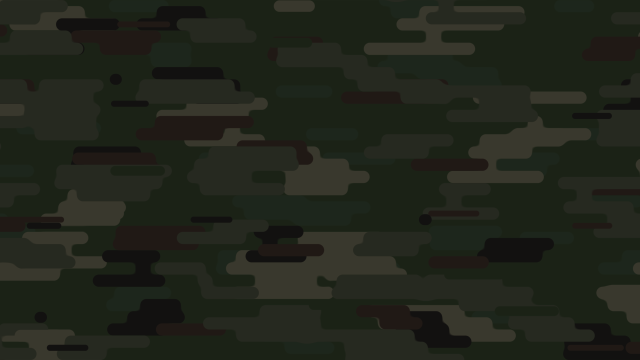
Give the GLSL for this pattern, as a WebGL 1 fragment shader.

```glsl
precision highp float;
// Dark woodland camouflage built from stacked horizontal rounded bars.

uniform vec2 u_resolution;

#define ROWS 29.5         // bar heights per canvas height
#define FILLET 0.65       // rounding of inner corners, in rows
#define NECK_CHANCE 0.35  // share of inner bars shrunk to a short neck
#define EDGE 0.7          // edge softness, in pixels

const vec3 BASE_GREEN = vec3(0.106, 0.135, 0.088);
const vec3 SOFT_GREEN = vec3(0.114, 0.149, 0.108);
const vec3 GREY_GREEN = vec3(0.150, 0.160, 0.125);
const vec3 KHAKI      = vec3(0.225, 0.220, 0.176);
const vec3 BROWN      = vec3(0.125, 0.098, 0.083);
const vec3 BLACK      = vec3(0.070, 0.066, 0.062);

float hash(vec2 p) {
  return fract(sin(dot(p, vec2(127.1, 311.7))) * 43758.5453);
}

float smoothUnion(float a, float b) {
  float h = max(FILLET - abs(a - b), 0.0);
  return min(a, b) - h * h / (4.0 * FILLET);
}

// Distance to a horizontal capsule centred on the origin.
float bar(vec2 p, float halfLength, float radius) {
  return length(vec2(max(abs(p.x) - halfLength, 0.0), p.y)) - radius;
}

// One blob: up to four bars stacked row by row, each shifted sideways.
float stack(vec2 p, vec2 id, float count, float maxHalf, float radius) {
  float bars = max(1.0, count - floor(hash(id + 3.3) * 2.0));
  float d = 100.0;
  p.y += 0.5 * floor(bars);
  for (int i = 0; i < 4; i++) {
    float n = float(i);
    if (n >= bars) break;
    vec2 key = id + vec2(n * 7.3, n * 3.1);
    float halfLength = maxHalf * mix(0.35, 1.0, hash(key + 11.7));
    bool inner = n > 0.5 && n < bars - 1.5;
    if (inner && hash(key + 23.9) < NECK_CHANCE) halfLength = 0.1;
    d = smoothUnion(d, bar(p, halfLength, radius));
    p.x += (hash(key + 5.1) - 0.5) * maxHalf * 1.2;
    p.y -= 1.0;
  }
  return d;
}

// Blobs scattered on a staggered grid; all lengths are in rows.
float blobs(vec2 p, vec2 cell, float density, float count,
            float maxHalf, float radius, float seed) {
  float d = 100.0;
  for (int j = -1; j <= 1; j++) {
    float line = floor(p.y / cell.y) + float(j);
    float x = p.x / cell.x + hash(vec2(line, seed));
    for (int i = -1; i <= 1; i++) {
      float column = floor(x) + float(i);
      vec2 id = vec2(column, line) + seed * vec2(17.3, 9.7);
      if (hash(id) > density) continue;
      vec2 local = vec2(x - column - 0.5, p.y / cell.y - line - 0.5) * cell;
      local.x += (hash(id + 41.3) - 0.5) * cell.x * 0.6;
      // Half-row steps keep neighbouring bars loosely aligned.
      local.y += 0.5 * floor((hash(id + 67.9) - 0.5) * cell.y * 1.4);
      d = smoothUnion(d, stack(local, id, count, maxHalf, radius));
    }
  }
  return d;
}

vec3 paint(vec3 under, vec3 over, float d) {
  float soft = EDGE * ROWS / u_resolution.y;
  return mix(over, under, smoothstep(-soft, soft, d));
}

void main() {
  vec2 p = gl_FragCoord.xy / u_resolution.y * ROWS;
  vec3 color = BASE_GREEN;

  // Large patches
  color = paint(color, SOFT_GREEN, blobs(p, vec2(11.0, 3.0), 0.6, 2.0, 3.0, 0.5, 1.0));
  color = paint(color, KHAKI, blobs(p, vec2(15.0, 6.0), 0.88, 4.0, 4.2, 0.5, 2.0));
  color = paint(color, BLACK, blobs(p, vec2(15.0, 6.0), 0.62, 3.0, 3.2, 0.5, 3.0));
  color = paint(color, BROWN, blobs(p, vec2(14.0, 6.0), 0.68, 2.0, 3.6, 0.5, 4.0));
  color = paint(color, GREY_GREEN, blobs(p, vec2(12.0, 4.0), 0.82, 3.0, 4.4, 0.5, 5.0));

  // Single bars, thin streaks and dots on top
  color = paint(color, BASE_GREEN, blobs(p, vec2(14.0, 6.0), 0.4, 1.0, 2.4, 0.4, 6.0));
  color = paint(color, KHAKI, blobs(p, vec2(20.0, 9.0), 0.4, 1.0, 2.4, 0.47, 7.0));
  color = paint(color, BROWN, blobs(p, vec2(17.0, 8.0), 0.5, 1.0, 3.0, 0.24, 8.0));
  color = paint(color, BLACK, blobs(p, vec2(19.0, 8.0), 0.5, 1.0, 2.4, 0.25, 9.0));
  color = paint(color, BLACK, blobs(p, vec2(15.0, 9.0), 0.5, 1.0, 0.1, 0.45, 10.0));
  color = paint(color, BROWN, blobs(p, vec2(23.0, 11.0), 0.4, 1.0, 0.1, 0.6, 11.0));

  gl_FragColor = vec4(color, 1.0);
}
```
